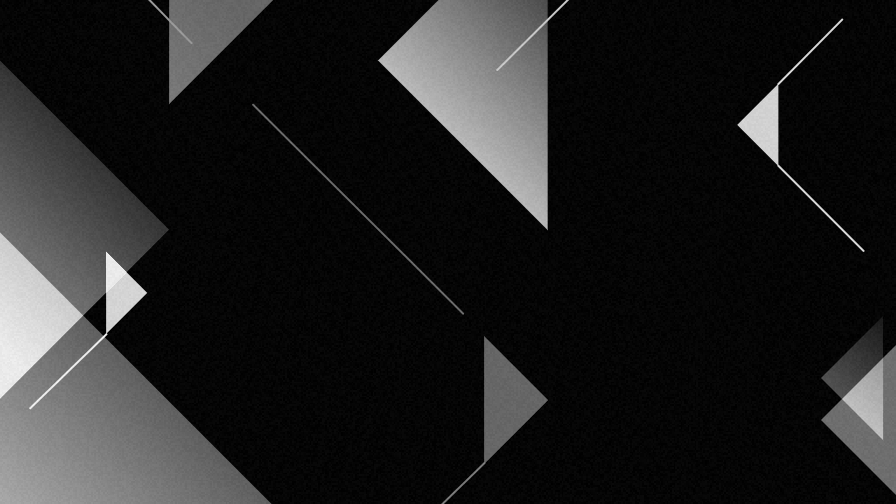
This background is drawn by a WebGL 2 fragment shader. Its source:

```glsl
#version 300 es
precision highp float;
// Grey translucent triangles and thin diagonal lines on grainy black.
uniform vec2 u_resolution;
out vec4 fragColor;

// Canvas is 9 units high; p and pixel size are in those units.
vec2 p;
float pixel;

float hash(vec2 c) {
    return fract(sin(dot(c, vec2(12.9898, 78.233))) * 43758.5453);
}

float coverage(float d) {
    return clamp(0.5 - d / pixel, 0.0, 1.0);
}

// Right-angled triangle with a vertical base; side is +1 if it opens rightwards.
float wedge(vec2 tip, float side, float depth) {
    vec2 q = p - tip;
    q.x *= side;
    return coverage(max((abs(q.y) - q.x) * 0.7071, q.x - depth));
}

float line(vec2 a, vec2 b) {
    vec2 ab = b - a;
    float h = clamp(dot(p - a, ab) / dot(ab, ab), 0.0, 1.0);
    return coverage(length(p - a - ab * h) - 0.018);
}

// Diagonal shade, from lo at the upper right to hi at the lower left.
float shade(float start, float end, float lo, float hi) {
    return mix(lo, hi, clamp((p.x + p.y - start) / (end - start), 0.0, 1.0));
}

void main() {
    pixel = 9.0 / u_resolution.y;
    p = gl_FragCoord.xy * pixel;

    // Translucent triangles add up where they overlap
    float light = 0.0;
    light += wedge(vec2(3.02, 4.9), -1.0, 4.0) * shade(7.9, 5.0, 0.2, 0.43);
    light += wedge(vec2(6.25, -1.4), -1.0, 7.0) * shade(4.85, 0.0, 0.37, 0.66);
    light += wedge(vec2(2.63, 3.77), -1.0, 0.735) * 0.83;
    light += wedge(vec2(4.88, 9.0), -1.0, 1.86) * shade(13.0, 10.0, 0.4, 0.48);
    light += wedge(vec2(6.75, 7.92), 1.0, 3.03) * shade(18.77, 14.7, 0.3, 0.72);
    light += wedge(vec2(13.165, 6.77), 1.0, 0.735) * 0.82;
    light += wedge(vec2(9.79, 1.855), -1.0, 1.145) * 0.4;
    light += wedge(vec2(14.66, 2.25), 1.0, 1.11) * shade(19.1, 16.9, 0.1, 0.32);
    light += wedge(vec2(14.66, 1.5), 1.0, 2.0) * 0.43;
    light = min(light, 0.92);

    // Thin diagonal lines
    light = mix(light, 0.93, line(vec2(0.54, 1.71), vec2(1.9, 3.03)));
    light = mix(light, 0.6, line(vec2(2.6, 9.07), vec2(3.42, 8.23)));
    light = mix(light, 0.78, line(vec2(8.88, 7.75), vec2(10.2, 9.06)));
    light = mix(light, 0.42, line(vec2(4.52, 7.13), vec2(8.27, 3.4)));
    light = mix(light, 0.85, line(vec2(13.9, 7.5), vec2(15.04, 8.65)));
    light = mix(light, 0.85, line(vec2(13.9, 6.04), vec2(15.42, 4.52)));
    light = mix(light, 0.48, line(vec2(8.65, 0.73), vec2(7.85, -0.05)));

    // Fine grain
    float grain = hash(floor(p * 32.0));
    light = max(light, 0.018) + (grain - 0.5) * 0.034;

    fragColor = vec4(vec3(light), 1.0);
}
```
